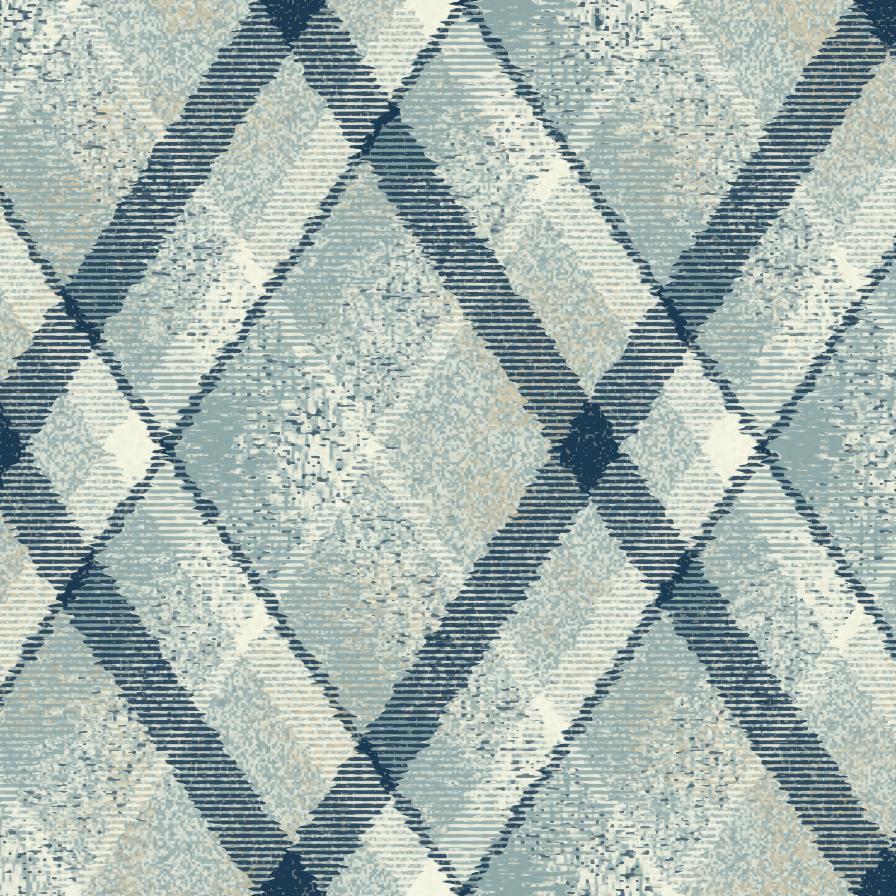
This pattern is drawn by a Shadertoy shader. Its source:

```glsl
const vec3 NAVY  = vec3(0.11, 0.23, 0.32);
const vec3 TEAL  = vec3(0.56, 0.66, 0.66);
const vec3 CREAM = vec3(0.95, 0.95, 0.88);
const vec3 BEIGE = vec3(0.80, 0.76, 0.65);

const vec2 REPEATS = vec2(1.5, 1.0);   // diamonds across and down
const float ROWS = 134.0;              // weft rows per canvas height
const float FRAY = 0.022;              // raggedness of stripe edges
const float WEAR = 0.16;               // raggedness of faded stripes
const float DARK_BIAS = 0.16;          // extra row width for darker yarn
const float ROW_BLEND = 0.12;          // show-through between rows

// Stripes as (centre, half width) within one repeat
const vec2 DARK_BAND  = vec2(0.986, 0.056);
const vec2 CREAM_BAND = vec2(0.220, 0.044);
const vec2 DARK_LINE  = vec2(0.278, 0.011);
const vec2 TEAL_BAND  = vec2(0.345, 0.062);
const vec2 FLECK_BAND = vec2(0.530, 0.085);
const vec2 PALE_EDGE  = vec2(0.622, 0.015);
const vec2 WARM_BAND  = vec2(0.840, 0.120);

float hash(vec2 p) {
    vec3 q = fract(p.xyx * 0.1031);
    q += dot(q, q.yzx + 33.33);
    return fract((q.x + q.y) * q.z);
}

float noise(vec2 p) {
    vec2 cell = floor(p), f = fract(p);
    f = f * f * (3.0 - 2.0 * f);
    return mix(mix(hash(cell), hash(cell + vec2(1, 0)), f.x),
               mix(hash(cell + vec2(0, 1)), hash(cell + vec2(1, 1)), f.x), f.y);
}

float clouds(vec2 p) {
    float sum = 0.0, weight = 0.5;
    for (int i = 0; i < 4; i++) {
        sum += weight * noise(p);
        p = p * 2.1 + 17.0;
        weight *= 0.5;
    }
    return sum / 0.9375;
}

// Coverage of a periodic stripe
float stripe(float t, vec2 band, float soft) {
    float d = abs(fract(t - band.x + 0.5) - 0.5) - band.y;
    return 1.0 - smoothstep(-soft, soft, d);
}

// Colour of one yarn at stripe coordinate t
vec3 yarn(float t, vec2 p, float soft) {
    float dash   = noise(p * vec2(75.0, 250.0));
    float grain  = noise(p * vec2(370.0, 350.0) + 5.0);
    float thread = noise(p * vec2(260.0, 100.0) + 31.0);
    float fleck  = noise(p * vec2(180.0, 300.0) + 71.0);
    float frayed = t + (dash - 0.5) * FRAY;
    float worn   = t + (dash - 0.5) * WEAR;

    // Mottled ground with warm patches
    vec3 col = mix(TEAL, CREAM, mix(0.16, 0.74, smoothstep(0.2, 0.8, grain)));
    float warm = smoothstep(0.38, 0.68, clouds(p * 14.0 + 3.0));
    warm *= 0.3 + 0.5 * stripe(worn, WARM_BAND, 0.05);
    col = mix(col, BEIGE, warm * smoothstep(0.35, 0.65, noise(p * vec2(240.0, 280.0) + 11.0)));

    // Pale vertical threads with dark flecks
    float speckled = stripe(worn, FLECK_BAND, 0.04);
    vec3 cloth = mix(TEAL, CREAM, smoothstep(0.15, 0.6, thread));
    col = mix(col, cloth, speckled * 0.8);
    col = mix(col, NAVY, smoothstep(0.66, 0.82, fleck) * (0.1 + 0.6 * speckled));

    // Plain stripes
    col = mix(col, TEAL, stripe(worn, TEAL_BAND, 0.012));
    col = mix(col, CREAM, stripe(frayed, CREAM_BAND, soft));
    col = mix(col, CREAM, stripe(frayed, PALE_EDGE, soft));

    // Dark stripes, rubbed through in places
    float dark = max(stripe(frayed, DARK_BAND, soft), stripe(frayed, DARK_LINE, soft));
    float rubbed = 0.4 * smoothstep(0.7, 0.88, grain);
    return mix(col, mix(NAVY, BEIGE, rubbed), dark);
}

void mainImage(out vec4 fragColor, in vec2 fragCoord) {
    vec2 p = fragCoord / iResolution.y;
    float pixel = 1.0 / iResolution.y;
    float soft = max(1.4 * pixel, 0.002);

    // Two diagonal stripe directions
    vec2 q = vec2(p.x, p.y - 0.5) * REPEATS;
    vec3 rising  = yarn(q.x - q.y, p, soft);
    vec3 falling = yarn(q.x + q.y, p, soft);

    // Alternate the two yarns row by row
    float row = abs(fract(p.y * ROWS) - 0.5) * 2.0;
    float contrast = dot(falling - rising, vec3(0.333));
    float split = 0.5 + DARK_BIAS * contrast + 0.25 * (noise(p * vec2(120.0, ROWS)) - 0.5);
    float rowSoft = max(1.3 * ROWS * pixel, 0.1);
    float weave = smoothstep(split - rowSoft, split + rowSoft, row);
    vec3 col = mix(rising, falling, mix(ROW_BLEND, 1.0 - ROW_BLEND, weave));

    // Fine fibre shading
    col *= 0.98 + 0.04 * noise(p * 260.0 + 90.0);
    fragColor = vec4(col, 1.0);
}
```
